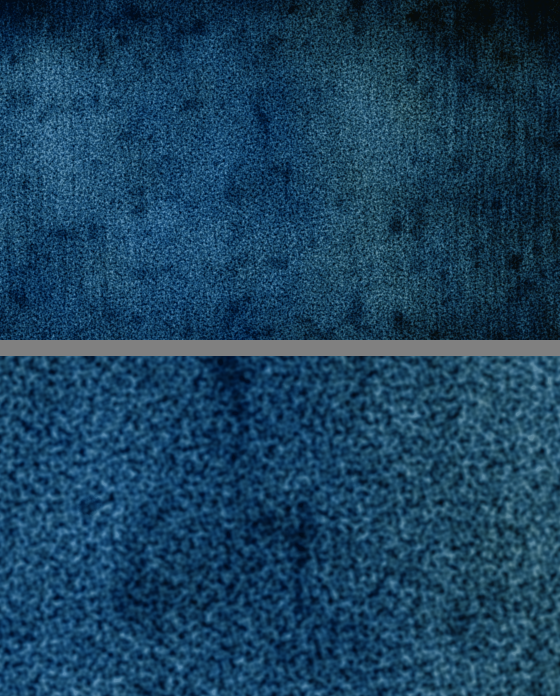
Top, the full canvas; bottom, a detail of the centre.
A Shadertoy shader for this texture:

```glsl
// Weathered dark blue plaster: cloudy patches, worn spots, vertical fibres and fine grain.

#define BASE_TONE 0.575
#define CLOUD_SCALE 3.6
#define CLOUD_AMOUNT 0.24
#define PATCH_SCALE 11.0
#define PATCH_AMOUNT 0.26
#define SPOT_CELL 0.15
#define SPOT_AMOUNT 0.30
#define FIBRE_AMOUNT 0.24
#define GRAIN_SCALE 122.0
#define GRAIN_AMOUNT 0.62
#define HUE_SHIFT 0.034

const mat2 TURN = mat2(0.8, 0.6, -0.6, 0.8);

// Integer hash of a lattice cell, two values in 0..1
vec2 hash2(vec2 cell) {
    uvec2 q = uvec2(ivec2(cell)) * uvec2(1597u, 3812u) + uvec2(7919u, 104729u);
    q = q * 1664525u + 1013904223u;
    q.x += q.y * 1664525u;
    q.y += q.x * 1664525u;
    q ^= q >> 16u;
    q.x += q.y * 1664525u;
    q.y += q.x * 1664525u;
    q ^= q >> 16u;
    return vec2(q & 65535u) / 65535.0;
}

float slope(vec2 cell, vec2 offset) {
    float angle = 6.2832 * hash2(cell).x;
    return dot(vec2(cos(angle), sin(angle)), offset);
}

float gradientNoise(vec2 p) {
    vec2 i = floor(p), f = p - i;
    vec2 u = f * f * f * (f * (f * 6.0 - 15.0) + 10.0);
    vec2 e = vec2(1.0, 0.0);
    return mix(mix(slope(i, f), slope(i + e, f - e), u.x),
               mix(slope(i + e.yx, f - e.yx), slope(i + 1.0, f - 1.0), u.x), u.y);
}

float fbm(vec2 p) {
    float sum = 0.0, amplitude = 1.0;
    for (int k = 0; k < 5; k++) {
        sum += amplitude * gradientNoise(p);
        p = TURN * p * 2.03 + 17.3;
        amplitude *= 0.58;
    }
    return sum;
}

float blob(vec2 p, vec2 centre, vec2 size) {
    vec2 d = (p - centre) / size;
    return exp(-dot(d, d));
}

// Broad light and dark areas
float layout_(vec2 p) {
    float tone = BASE_TONE;
    tone += 0.20 * blob(p, vec2(0.25, 0.62), vec2(0.32, 0.34));
    tone += 0.25 * blob(p, vec2(1.05, 0.62), vec2(0.24, 0.38));
    tone += 0.13 * blob(p, vec2(0.55, 0.22), vec2(0.42, 0.24));
    tone -= 0.20 * blob(p, vec2(0.77, 0.55), vec2(0.12, 0.30));
    tone -= 0.20 * blob(p, vec2(1.30, 1.00), vec2(0.32, 0.24));
    tone -= 0.18 * blob(p, vec2(0.05, 1.00), vec2(0.26, 0.16));
    tone -= 0.28 * smoothstep(0.75, 1.0, p.y);
    tone -= 0.21 * smoothstep(1.10, 1.65, p.x);
    tone -= 0.16 * (1.0 - smoothstep(0.0, 0.22, p.y));
    return tone;
}

// Scattered dark worn spots with ragged rims
float spots(vec2 p) {
    float ragged = 0.012 * fbm(p * 38.0);
    vec2 home = floor(p / SPOT_CELL);
    float cover = 0.0;
    for (int y = -1; y <= 1; y++)
    for (int x = -1; x <= 1; x++) {
        vec2 cell = home + vec2(x, y);
        vec2 centre = (cell + hash2(cell + 71.0)) * SPOT_CELL;
        vec2 kind = hash2(cell + 193.0);
        float radius = mix(0.008, 0.030, kind.x * kind.x);
        float d = length(p - centre) + ragged;
        float spot = 1.0 - smoothstep(0.3 * radius, 1.3 * radius, d);
        cover = max(cover, spot * smoothstep(0.25, 0.9, kind.y));
    }
    return cover;
}

// Tone to colour, from near black navy to pale steel blue
vec3 ramp(float t) {
    vec3 ink = vec3(0.005, 0.045, 0.095), navy = vec3(0.025, 0.120, 0.210);
    vec3 ocean = vec3(0.070, 0.225, 0.330), steel = vec3(0.130, 0.320, 0.430);
    vec3 pale = vec3(0.230, 0.420, 0.530), frost = vec3(0.360, 0.540, 0.640);
    vec3 c = mix(ink, navy, clamp(t * 4.0, 0.0, 1.0));
    c = mix(c, ocean, clamp(t * 4.0 - 1.0, 0.0, 1.0));
    c = mix(c, steel, clamp(t * 4.0 - 2.0, 0.0, 1.0));
    c = mix(c, pale, clamp(t * 4.0 - 3.0, 0.0, 1.0));
    return mix(c, frost, clamp(t * 4.0 - 4.0, 0.0, 1.0));
}

void mainImage(out vec4 fragColor, in vec2 fragCoord) {
    vec2 p = fragCoord / iResolution.y;

    // Clouds and ragged dark patches
    float tone = layout_(p) + CLOUD_AMOUNT * fbm(p * CLOUD_SCALE + 5.0);
    tone -= PATCH_AMOUNT * smoothstep(0.05, 0.75, fbm(p * PATCH_SCALE + 31.0));
    tone += 0.12 * fbm(p * 27.0 + 9.0);
    tone -= SPOT_AMOUNT * spots(p);

    // Vertical fibres and long streaks, strongest at the sides
    float sides = 0.35 + 0.65 * smoothstep(0.15, 0.6, abs(p.x - 0.75));
    float fibre = gradientNoise(p * vec2(118.0, 9.0)) + 0.7 * gradientNoise(p * vec2(47.0, 2.3) + 40.0);
    tone += FIBRE_AMOUNT * sides * fibre;

    // Fine grain, calmer in the shadows
    vec2 g = TURN * p * GRAIN_SCALE;
    float grain = gradientNoise(g) + 0.85 * gradientNoise(TURN * g * 1.57 + 60.0);
    tone += GRAIN_AMOUNT * grain * clamp(0.45 + tone, 0.5, 1.1);

    // Bluer at lower left and centre, more teal to the right
    float blue = 1.0 - 1.7 * smoothstep(0.55, 1.15, p.x) - 0.6 * smoothstep(0.5, 1.0, p.y);
    blue += 0.8 * blob(p, vec2(0.78, 0.5), vec2(0.2, 0.4)) + 0.9 * fbm(p * 5.0 + 80.0);
    blue += 1.1 * gradientNoise(g * 0.8 + 120.0);
    vec3 colour = ramp(tone) + HUE_SHIFT * blue * vec3(-0.35, 0.05, 1.0);
    fragColor = vec4(clamp(colour, 0.0, 1.0), 1.0);
}
```
